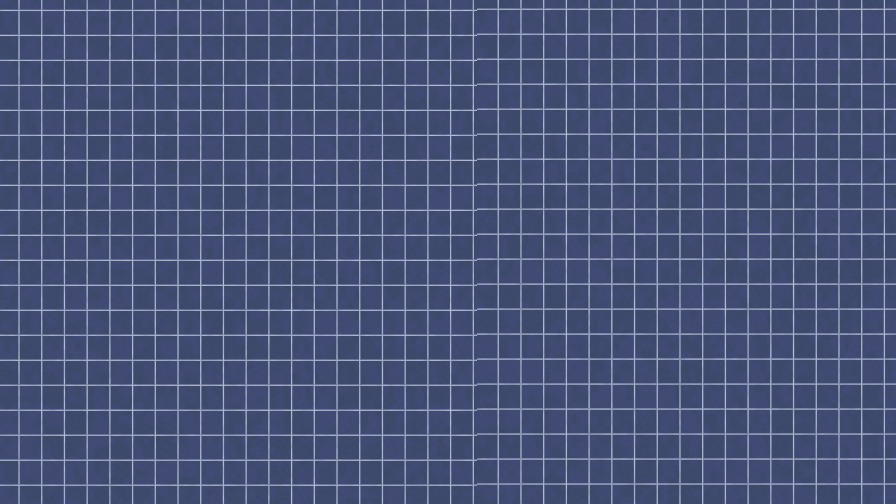
This pattern is drawn by a Shadertoy shader. Its source:

```glsl
// Blue tile wall with thin pale grout lines and a slight vertical seam.

const float UNITS = 432.0;              // canvas height in design units
const vec2 TILE = vec2(19.47, 21.42);   // tile pitch
const vec2 ORIGIN = vec2(16.3, 16.1);   // a grout crossing, lower left
const float SEAM_X = 409.0;             // right of this the grid slips
const vec2 SEAM_SLIP = vec2(1.9, 1.0);
const float GROUT_WIDTH = 1.1;

const vec3 BLUE = vec3(0.252, 0.292, 0.452);
const vec3 SLATE = vec3(0.240, 0.288, 0.422);
const vec3 GROUT = vec3(0.68, 0.72, 0.82);

float hash(vec2 p) {
    return fract(sin(dot(p, vec2(127.1, 311.7))) * 43758.5453);
}

float valueNoise(vec2 p) {
    vec2 i = floor(p);
    vec2 f = fract(p);
    f = f * f * (3.0 - 2.0 * f);
    float low = mix(hash(i), hash(i + vec2(1.0, 0.0)), f.x);
    float high = mix(hash(i + vec2(0.0, 1.0)), hash(i + vec2(1.0, 1.0)), f.x);
    return mix(low, high, f.y);
}

// Share of a pixel covered by a line, also for lines thinner than a pixel.
float lineCoverage(float dist, float width, float pixel) {
    float cover = (0.5 * (width + pixel) - dist) / pixel;
    return clamp(cover, 0.0, min(1.0, width / pixel));
}

// Cool tile glaze: blue and slate in soft patches, shifted per tile.
vec3 glaze(vec2 p, vec2 tileId) {
    float patchy = valueNoise(p / vec2(6.0, 9.0));
    float tint = patchy + 0.5 * (hash(tileId) - 0.5);
    float grain = valueNoise(p / 2.0 + 40.0) - 0.5;
    return mix(BLUE, SLATE, smoothstep(0.3, 0.7, tint)) + 0.012 * grain;
}

void mainImage(out vec4 fragColor, in vec2 fragCoord) {
    float pixel = UNITS / iResolution.y;
    vec2 p = fragCoord * pixel;

    // Grid, with grout at whole cell coordinates
    float slipped = smoothstep(-0.5, 0.5, (p.x - SEAM_X) / pixel);
    vec2 cell = (p - ORIGIN - SEAM_SLIP * slipped) / TILE;
    vec2 dist = abs(fract(cell + 0.5) - 0.5) * TILE;

    // Grout, with uneven brightness along each line
    float vertical = lineCoverage(dist.x, GROUT_WIDTH, pixel);
    float horizontal = lineCoverage(dist.y, GROUT_WIDTH, pixel);
    float wear = mix(0.84, 1.08, valueNoise(p / 5.0 + 17.0));
    float grout = max(vertical, horizontal) * wear;

    vec3 color = mix(glaze(p, floor(cell)), GROUT, grout);
    fragColor = vec4(color, 1.0);
}
```
